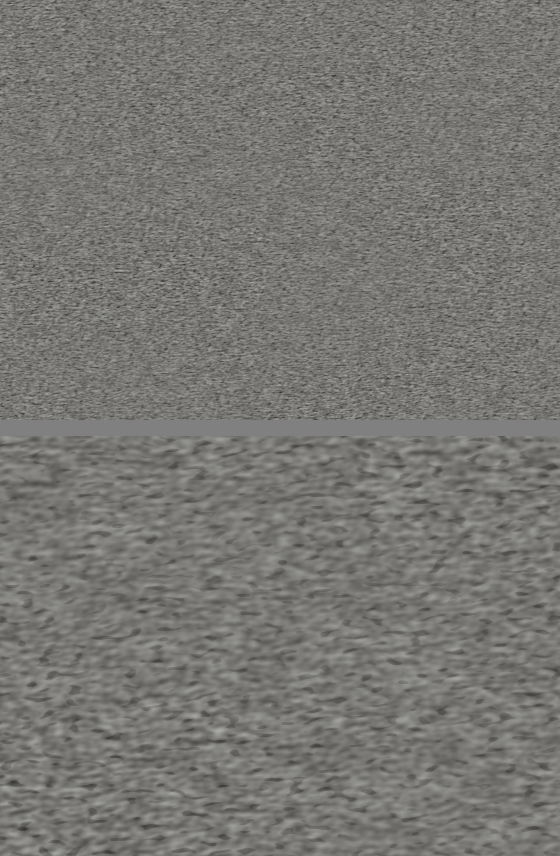
Top, the full canvas; bottom, a detail of the centre.
A Shadertoy shader for this texture:

```glsl
// Grey heathered knit: very fine, level rows of short fibres with scattered dark flecks.

const vec3 SHADOW_YARN = vec3(0.357, 0.350, 0.340);
const vec3 LIGHT_YARN = vec3(0.560, 0.560, 0.546);
const float MEAN_TONE = 0.60;

// Pseudo-random unit vector for a lattice corner
vec2 cornerGradient(vec2 cell) {
    vec3 h = fract(cell.xyx * vec3(0.1031, 0.1030, 0.0973));
    h += dot(h, h.yzx + 33.33);
    float angle = 6.28319 * fract((h.x + h.y) * h.z);
    return vec2(cos(angle), sin(angle));
}

// Gradient noise, roughly -0.7 to 0.7
float gradientNoise(vec2 p) {
    vec2 cell = floor(p);
    vec2 f = fract(p);
    vec2 w = f * f * f * (f * (f * 6.0 - 15.0) + 10.0);
    vec2 e = vec2(1.0, 0.0);
    float a = dot(cornerGradient(cell), f);
    float b = dot(cornerGradient(cell + e.xy), f - e.xy);
    float c = dot(cornerGradient(cell + e.yx), f - e.yx);
    float d = dot(cornerGradient(cell + e.xx), f - e.xx);
    return mix(mix(a, b, w.x), mix(c, d, w.x), w.y);
}

// Stretched noise: rows stay level while the fibres lean along them
float fibres(vec2 p, vec2 density, float lean, float seed) {
    vec2 q = vec2(p.x - lean * p.y, p.y);
    return gradientNoise(q * density + seed);
}

// Slight waves that keep the rows from looking ruled
vec2 wander(vec2 p, float amount) {
    float lift = gradientNoise(p * vec2(9.0, 15.0) + 61.3);
    return p + vec2(0.0, amount * lift);
}

// Short dark flecks where a fibre layer peaks
float flecks(vec2 p, float threshold) {
    float layer = fibres(p, vec2(80.0, 205.0), 0.5, 211.7);
    return smoothstep(threshold, threshold + 0.22, layer);
}

// Brightness along the yarn ramp
float knitTone(vec2 p) {
    vec2 q = wander(p, 0.005);
    float mottle = gradientNoise(p * vec2(17.0, 34.0) + 7.4);
    float patches = gradientNoise(p * vec2(3.0, 4.0) + 19.2);

    float detail = 0.70 * fibres(q, vec2(78.0, 218.0), 0.5, 37.1);
    detail += 0.52 * fibres(q, vec2(139.0, 236.0), 0.3, 91.6);
    detail += 0.46 * fibres(q, vec2(34.0, 162.0), 0.1, 143.9);

    float contrast = 1.0 + 0.35 * patches;
    float dark = 0.50 * flecks(q, 0.18 - 0.15 * mottle);
    return MEAN_TONE + contrast * (detail - dark) + 0.27 * mottle;
}

void mainImage(out vec4 fragColor, in vec2 fragCoord) {
    vec2 p = fragCoord / iResolution.y;
    vec3 color = mix(SHADOW_YARN, LIGHT_YARN, knitTone(p));
    fragColor = vec4(clamp(color, 0.0, 1.0), 1.0);
}
```
